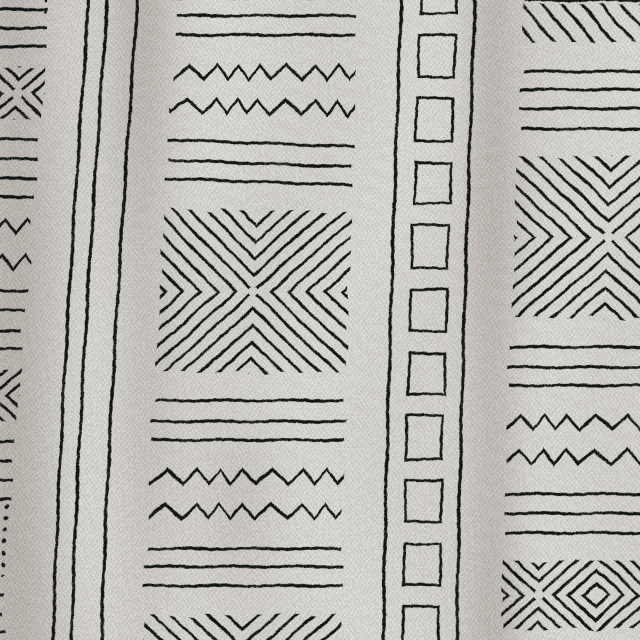
Give the GLSL for this pattern, as a three.js fragment shader.

```glsl
// Hand-painted cloth: leaning columns of chevrons, bars and zigzags between ruled lines and a strip of boxes.
varying vec2 vUv;

float hash(vec2 p) {
  return fract(sin(dot(p, vec2(127.1, 311.7))) * 4375.85);
}

// Distance to the nearest of evenly spaced values
float nearest(float v, float gap) {
  return abs(mod(v + 0.5 * gap, gap) - 0.5 * gap);
}

// Nested chevrons around an X; the X repeats across every "fold"
float chevrons(vec2 q, vec2 size, float fold, float gap) {
  float x = nearest(q.x, fold);
  float f = x * 0.9 - abs(q.y);
  float ragged = 0.007 * hash(vec2(floor(f / gap + 0.5), sign(q.x) + 2.0 * sign(q.y)));
  float d = max(nearest(f, gap) * 0.74 - 0.0024, 0.008 - length(vec2(x, q.y)));
  return max(d, max(abs(q.x) - size.x, abs(q.y) - size.y) + ragged);
}

// Chevron block, bars, two zigzags, bars; mirrored about each block
float column(vec2 p, vec2 mid, vec2 size, float period, float fold, float gap,
             float barAt, float zigAt, float lastBar, bool hasZigzag) {
  float t = mod(p.y - mid.y + 0.5 * period, period) - 0.5 * period;
  float s = abs(t);
  float bar = clamp(floor((s - barAt) / 0.03 + 0.5), -1.0, lastBar);
  float vary = hash(vec2(bar + 7.0 * sign(t), floor((p.y - mid.y) / period) + mid.x));
  float d = abs(s - barAt - 0.03 * bar + 0.004 * (vary - 0.5)) - 0.0025;
  if (hasZigzag) {
    float tooth = 0.044 * abs(fract(p.x / 0.042 + 0.15 * sin(p.x * 37.0)) - 0.5) - 0.011;
    d = min(d, abs(s - zigAt - sign(t) * tooth) * 0.72 - 0.0025);
  }
  d = max(d, abs(p.x - mid.x) - size.x + 0.008 * vary);
  return min(d, chevrons(vec2(p.x - mid.x, t), size, fold, gap));
}

float leftColumn(vec2 p) {
  bool dotted = p.y < 0.25 || p.y > 0.93;
  float d = column(p, vec2(-0.215, 0.854), vec2(0.225, 0.044), 0.472, 0.18, 0.021,
                   0.102, 0.208, 2.0, !dotted);
  float dots = length(vec2(p.x, nearest(p.y - 0.982, 0.018))) - 0.0035;
  bool dotRow = (p.y > 0.1 && p.y < 0.215) || p.y > 0.973;
  return dotRow ? min(d, dots) : d;
}

float middleColumn(vec2 p) {
  float tilt = smoothstep(0.55, 0.74, p.y) * (1.0 - smoothstep(0.78, 0.88, p.y));
  p.y += 0.035 * (p.x - 0.378) * tilt;
  return column(p, vec2(0.378, 0.544), vec2(0.157, 0.13), 0.632, 2.0, 0.026,
                0.201, 0.289, 1.0, true);
}

float rightColumn(vec2 p) {
  if (p.y < 0.15) return chevrons(p - vec2(1.02, 0.07), vec2(0.24, 0.058), 0.18, 0.021);
  bool top = p.y > 0.78;
  float d = column(p, vec2(0.93, 0.629), vec2(0.15, 0.13), 0.632, 2.0, 0.026,
                   0.201, 0.289, top ? 2.0 : 1.0, !top);
  float slants = nearest(p.x + p.y * 0.9, 0.031) * 0.74 - 0.0025;
  return min(d, max(slants, max(0.782 - p.x, abs(p.y - 0.964) - 0.03)));
}

// Ruled lines and the strip of outlined boxes
float borders(vec2 p) {
  float d = min(abs(p.x - 0.083), min(abs(p.x - 0.112), abs(p.x - 0.159)));
  d = min(d, min(abs(p.x - 0.599), abs(p.x - 0.714))) - 0.0027;
  float cell = floor((p.y - 0.0683) / 0.0993);
  float vary = hash(vec2(cell, 4.0)) - 0.5;
  vec2 q = vec2(p.x - 0.657 + 0.004 * vary, p.y - 0.118 - 0.0993 * cell);
  vec2 box = abs(q) - vec2(0.028, 0.0335 + 0.005 * vary);
  return min(d, abs(max(box.x, box.y)) - 0.0023);
}

// Soft fold of the cloth
float crease(float x, float width) {
  return exp(-x * x / (width * width));
}

void main() {
  vec2 uv = vUv;

  // Lean of the columns and wobble of the hand
  float lean = 0.076 - 0.02 * smoothstep(0.06, 0.1, uv.x)
             - 0.028 * smoothstep(0.2, 0.55, uv.x) + 0.008 * smoothstep(0.74, 0.79, uv.x);
  vec2 p = uv - vec2(lean * pow(max(uv.y, 0.0), 1.3), 0.0);
  p += 0.0009 * sin(uv.yx * vec2(47.0, 61.0) + 3.0 * sin(uv * 23.0));
  p += 0.0004 * sin(uv.yx * 310.0 + 2.0 * sin(uv * 90.0));

  float d = borders(p);
  if (p.x < 0.04) d = min(d, leftColumn(p));
  else if (p.x < 0.57) d = min(d, middleColumn(p));
  else if (p.x > 0.75) d = min(d, rightColumn(p));

  // Cloth: folds, ribbed weave and grain
  float grain = hash(floor(uv * 400.0)) - 0.5;
  float rib = sin(uv.x * 900.0 + 1.5 * sin(uv.y * 160.0)) * sin(uv.y * 760.0 + sin(uv.x * 130.0));
  float shade = 0.24 + 0.6 * crease(uv.x - 0.02, 0.07)
              + (0.2 + 0.35 * uv.y) * crease(uv.x - 0.225, 0.05)
              + 0.5 * crease(uv.x - 0.77, 0.045)
              + 0.25 * crease(length((uv - vec2(0.38, 0.22)) * vec2(1.0, 0.5)), 0.06)
              + 0.06 * sin(uv.x * 19.0 + 2.0 * sin(uv.y * 5.0));
  shade += 0.3 * grain + 0.16 * rib;
  vec3 cloth = mix(vec3(0.86, 0.86, 0.85), vec3(0.69, 0.67, 0.65), clamp(shade, -0.1, 1.2));

  // Ink, thinned in places by the weave
  float worn = 0.5 + 0.5 * sin(uv.x * 43.0 + 3.0 * sin(uv.y * 37.0)) * sin(uv.y * 53.0);
  float ink = 1.0 - smoothstep(-0.0014, 0.0014, d + 0.0009 * grain + 0.0005 * worn);
  ink *= 1.0 - 0.14 * worn * (0.5 + grain);
  gl_FragColor = vec4(mix(cloth, vec3(0.06, 0.075, 0.07), ink), 1.0);
}
```
